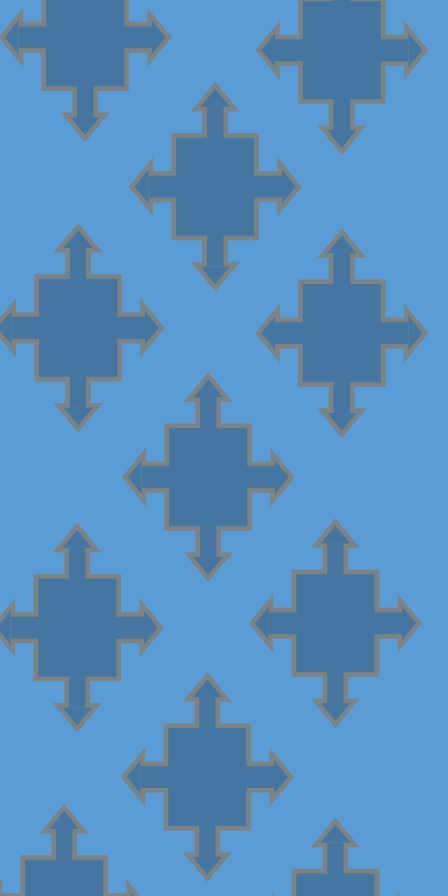
This pattern is drawn by a Shadertoy shader. Its source:

```glsl
// Staggered columns of square blocks with a double-barbed arrow on every side.
// Each block is a union of half-plane distances, so its outline has mitred corners;
// alternating terms and a sine make the columns drift slightly from row to row.

const vec2 CANVAS = vec2(384.0, 768.0);   // design units across and down
const int COLUMNS = 3;
const int ROWS = 4;
const vec2 FIRST_CENTER = vec2(73.0, 32.0);
const float COLUMN_PITCH = 111.5;
const float ROW_PITCH = 251.0;
const float STAGGER = 128.0;
const float SQUEEZE = 0.825;              // width of a motif relative to its height
const float OUTLINE = 4.0;

const vec3 SKY = vec3(0.35, 0.61, 0.84);
const vec3 STEEL = vec3(0.27, 0.46, 0.63);
const vec3 GREY = vec3(0.49, 0.51, 0.51);

float boxDistance(vec2 p, vec2 halfSize) {
    vec2 d = abs(p) - halfSize;
    return max(d.x, d.y);
}

// Mirrored arrow: p.x runs along the shaft, p.y across it.
float arrowDistance(vec2 p, float tip, float headBase, float headHalf, float shaftHalf) {
    p = abs(p);
    vec2 slope = normalize(vec2(headHalf, tip - headBase));
    float head = max(dot(p - vec2(tip, 0.0), slope), headBase - p.x);
    float shaft = boxDistance(p, vec2(headBase + 2.0 * OUTLINE, shaftHalf));
    return min(head, shaft);
}

float motifDistance(vec2 p) {
    float block = boxDistance(p, vec2(37.5, 46.0));
    float upright = arrowDistance(p.yx, 90.0, 64.5, 21.0, 11.0);
    float level = arrowDistance(p, 90.0 * SQUEEZE, 64.5 * SQUEEZE,
                                21.0 / SQUEEZE, 11.0 / SQUEEZE);
    return min(block, min(upright, level));
}

// Irregular offset of a motif from the even lattice.
vec2 rowDrift(float column, float row) {
    float flip = 1.0 - 2.0 * mod(row, 2.0);
    vec2 zigzag = row * vec2(1.3 * flip - 4.7, 2.0 * flip);
    vec2 bow = vec2(-3.0 - 5.5 * floor(row / 2.0), 11.0 - 11.0 * sin(0.88 * row));
    return column < 1.5 ? zigzag : bow;
}

vec2 motifCenter(float column, float row) {
    vec2 lattice = vec2(column * COLUMN_PITCH,
                        row * ROW_PITCH + STAGGER * mod(column, 2.0));
    return FIRST_CENTER + lattice + rowDrift(column, row);
}

float coverage(float d, float pixel) {
    return clamp(0.5 - d / pixel, 0.0, 1.0);
}

void mainImage(out vec4 fragColor, in vec2 fragCoord) {
    // Design space starts at the upper left with y pointing down.
    vec2 uv = fragCoord / iResolution.xy;
    vec2 p = vec2(uv.x, 1.0 - uv.y) * CANVAS;
    float pixel = CANVAS.y / iResolution.y;

    // Nearest motif
    float d = 1e4;
    for (int c = 0; c < COLUMNS; c++) {
        for (int r = 0; r < ROWS; r++) {
            d = min(d, motifDistance(p - motifCenter(float(c), float(r))));
        }
    }

    // Outline, then the fill inset from it
    vec3 color = mix(SKY, GREY, coverage(d, pixel));
    color = mix(color, STEEL, coverage(d + OUTLINE, pixel));
    fragColor = vec4(color, 1.0);
}
```
